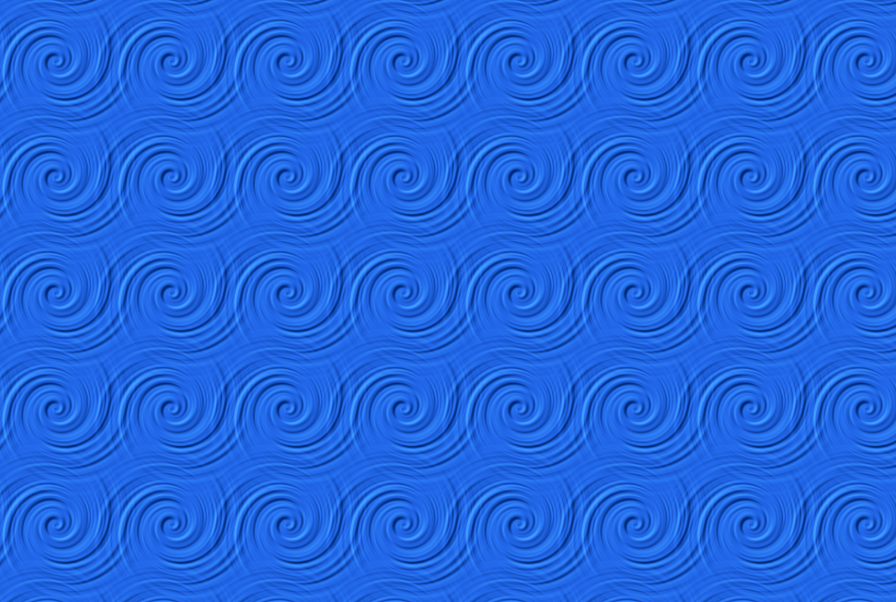
Give the GLSL for this pattern, as a Shadertoy shader.

```glsl
const float TILE = 0.1924;                 // swirl spacing, in canvas heights
const vec2 FIRST_CENTRE = vec2(0.485, 0.667); // in tiles, from the lower left
const float TWIST = 4.8;                   // turn per unit of log radius
const float CORE = 0.03;                   // keeps the twist finite at the centre
const float FADE_START = 0.30;
const float FADE_END = 0.82;
const float GRAIN = 6.3;                   // ridge noise cells per tile
const float FINE_AMOUNT = 0.35;
const float HOOK_HEIGHT = 0.12;
const vec2 LIGHT_DIR = vec2(-0.7071, 0.7071);
const float EMBOSS_STEP = 0.011;
const float EMBOSS_GAIN = 0.048;
const vec3 SHADOW = vec3(0.02, 0.20, 0.53);
const vec3 BASE = vec3(0.13, 0.40, 0.91);
const vec3 HIGHLIGHT = vec3(0.23, 0.58, 1.00);

float hash(vec2 p) {
    return fract(sin(dot(p, vec2(127.1, 311.7))) * 43758.5453);
}

float noise(vec2 p) {
    vec2 i = floor(p);
    vec2 f = fract(p);
    f = f * f * f * (f * (f * 6.0 - 15.0) + 10.0);
    float low = mix(hash(i), hash(i + vec2(1, 0)), f.x);
    float high = mix(hash(i + vec2(0, 1)), hash(i + vec2(1, 1)), f.x);
    return mix(low, high, f.y) - 0.5;
}

// Noise wound into a logarithmic spiral, with a small hook at its core
float swirlHeight(vec2 p) {
    float r = length(p);
    float a = TWIST * log(r + CORE);
    float c = cos(a);
    float s = sin(a);
    vec2 q = vec2(c * p.x + s * p.y, c * p.y - s * p.x);

    float ridges = noise(q * GRAIN + 19.3);
    ridges += FINE_AMOUNT * noise(q * GRAIN * 2.0 + 47.7);
    float hook = HOOK_HEIGHT * q.x / (r + CORE) * exp(-60.0 * r * r);
    return (ridges + hook) * (1.0 - smoothstep(FADE_START, FADE_END, r));
}

// Overlapping swirls on a square grid
float relief(vec2 p) {
    vec2 local = fract(p + 0.5) - 0.5;
    float height = 0.0;
    for (int y = -1; y <= 1; y++) {
        for (int x = -1; x <= 1; x++) {
            height += swirlHeight(local - vec2(x, y));
        }
    }
    return height;
}

void mainImage(out vec4 fragColor, in vec2 fragCoord) {
    vec2 p = fragCoord / (iResolution.y * TILE) - FIRST_CENTRE;

    // Slope along the light direction gives the embossed shading
    vec2 offset = LIGHT_DIR * EMBOSS_STEP;
    float slope = (relief(p - offset) - relief(p + offset)) / (2.0 * EMBOSS_STEP);
    float shade = clamp(slope * EMBOSS_GAIN, -1.2, 1.2);

    vec3 color = mix(BASE, shade < 0.0 ? SHADOW : HIGHLIGHT, abs(shade));
    fragColor = vec4(clamp(color, 0.0, 1.0), 1.0);
}
```
